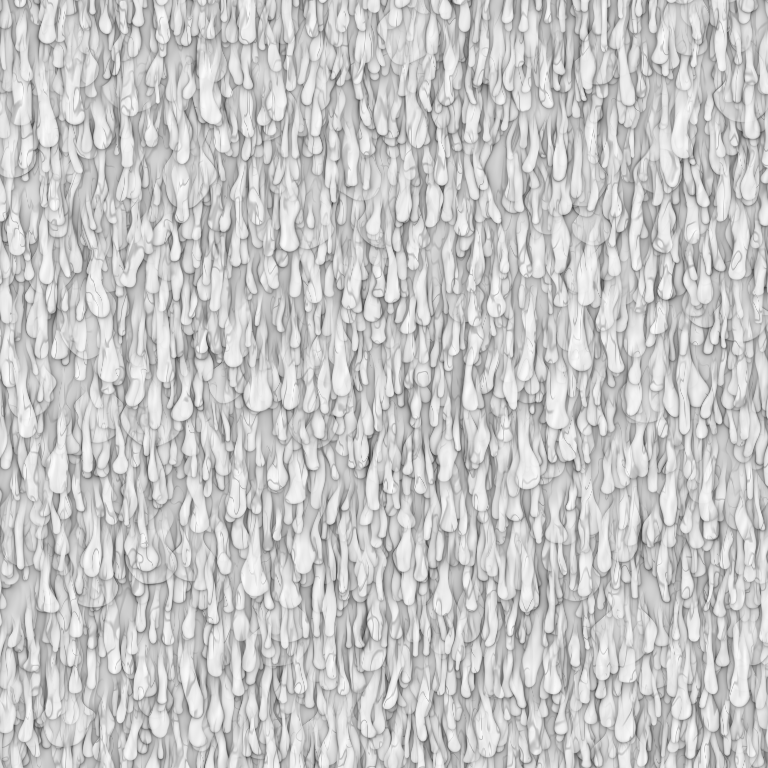
Reproduce this texture procedurally as a WebGL 2 fragment shader.

```glsl
#version 300 es
precision highp float;
// Pale wax running down a wall: layers of long drips painted back to front.
// Each drip has a bright creased body, a thin uneven rim and a faint contact
// shadow, and melts into the layers behind it towards its top.
uniform vec2 u_resolution;
out vec4 fragColor;

vec4 hash4(vec2 p) {
    vec4 q = fract(p.xyxy * vec4(0.1031, 0.1030, 0.0973, 0.1099));
    q += dot(q, q.wzxy + 33.33);
    return fract((q.xxyz + q.yzzw) * q.zywx);
}

float noise(vec2 p) {
    vec2 i = floor(p), f = fract(p);
    f = f * f * (3.0 - 2.0 * f);
    float low = mix(hash4(i).x, hash4(i + vec2(1, 0)).x, f.x);
    float high = mix(hash4(i + vec2(0, 1)).x, hash4(i + vec2(1, 1)).x, f.x);
    return mix(low, high, f.y);
}

// Fine creases and small ridges, stretched along the flow; centred near zero
float creases(vec2 p) {
    vec2 uv = p * vec2(150.0, 52.0);
    uv += 1.5 * noise(uv * 0.6 + 9.0);
    float n = noise(uv);
    float ridge = n - noise(uv + vec2(0.35, -0.2));
    float line = smoothstep(0.12, 0.0, abs(n - 0.5)) * smoothstep(0.3, 0.7, noise(uv * 0.5 + 4.0));
    return 0.14 * ridge - 0.2 * line;
}

// x: signed distance to a drip with its round tip at the origin, y: fade to the top
vec2 drip(vec2 q, float len, float radius, float seed) {
    float t = clamp(q.y / len, 0.0, 1.0);
    float taper = mix(1.0, 0.65, smoothstep(0.0, 0.8, t));
    float r = radius * taper * (1.0 + 0.2 * sin(t * 9.0 + seed * 6.28));
    float d = length(vec2(q.x, q.y - t * len)) - r;
    return vec2(d, 1.0 - smoothstep(0.4, 1.0, t));
}

float paintLayer(float shade, vec2 p, float layer, vec2 size, float opacity, float density) {
    float px = 0.8 / u_resolution.y;
    p += layer * vec2(0.371, 0.613);

    // Surface detail, then a sideways wobble of the flow
    float body = 0.945 + creases(p);
    float unevenness = noise(p * vec2(50.0, 28.0) + 5.0);
    float rimStrength = 0.07 + 0.5 * unevenness * unevenness;
    p.x += 0.018 * (noise(p * vec2(18.0, 16.0)) - 0.5);
    p.x += 0.006 * (noise(p * vec2(55.0, 42.0)) - 0.5);

    vec2 home = floor(p / size);
    for (int j = -1; j <= 1; j++) {
        for (int i = -1; i <= 1; i++) {
            vec2 cell = home + vec2(i, j);
            vec4 h = hash4(cell + layer * 17.0 + 3.0);
            if (fract(h.z * 13.7) > density) continue;

            vec2 tip = (cell + 0.1 + 0.8 * h.xy) * size;
            vec2 s = drip(p - tip, size.y * (0.4 + 0.5 * h.z),
                          size.x * (0.17 + 0.2 * h.w), h.x);
            float d = s.x, fade = s.y;

            // Contact shadow and rim fall on whatever lies behind
            float outside = max(d, 0.0);
            float shadow = 0.13 * exp(-outside / 0.0045) + rimStrength * exp(-outside / 0.0013);
            float inside = smoothstep(px, -px, d);
            shade *= 1.0 - shadow * fade * (1.0 - inside);

            // Body, darkening where it curves away at the edge
            float edge = exp(min(d, 0.0) / 0.0013);
            float tone = body - (0.05 + 0.45 * rimStrength) * edge;
            float cover = inside * fade * mix(opacity, 1.0, edge * 0.5);
            shade = mix(shade, tone, cover);
        }
    }
    return shade;
}

void main() {
    vec2 p = gl_FragCoord.xy / u_resolution.y;

    // Wall behind the drips
    float shade = 0.80 + 0.08 * noise(p * vec2(60.0, 22.0)) + 0.5 * creases(p);

    // Narrow drips of mixed size, with two sheets of broad translucent blobs between
    for (int i = 0; i < 11; i++) {
        float layer = float(i) + 1.0;
        if (i % 4 == 3) {
            shade = paintLayer(shade, p, layer, vec2(0.095, 0.12), 0.4, 0.4);
        } else {
            float scale = 0.55 + 0.75 * fract(layer * 0.618);
            shade = paintLayer(shade, p, layer, vec2(0.03, 0.12) * scale, 0.92, 0.6);
        }
    }
    fragColor = vec4(vec3(clamp(shade, 0.0, 0.98)), 1.0);
}
```
